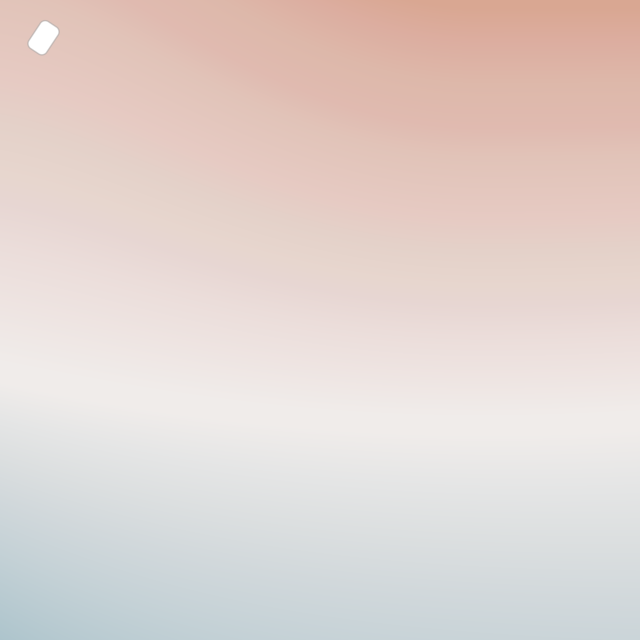
Write a WebGL 1 fragment shader that draws this background.

```glsl
precision highp float;
uniform vec2 u_resolution;

// Linear colour step between two levels
vec3 ramp(vec3 colour, vec3 next, float from, float to, float level) {
  return mix(colour, next, clamp((level - from) / (to - from), 0.0, 1.0));
}

// Pale haze rising through alternating pink and tan to terracotta
vec3 warmSky(vec3 haze, float level) {
  vec3 c = ramp(haze, vec3(0.933, 0.894, 0.884), 0.02, 0.12, level);
  c = ramp(c, vec3(0.922, 0.867, 0.855), 0.12, 0.21, level);
  c = ramp(c, vec3(0.907, 0.841, 0.827), 0.21, 0.28, level);
  c = ramp(c, vec3(0.906, 0.839, 0.808), 0.28, 0.33, level);
  c = ramp(c, vec3(0.894, 0.820, 0.788), 0.33, 0.41, level);
  c = ramp(c, vec3(0.902, 0.792, 0.763), 0.41, 0.49, level);
  c = ramp(c, vec3(0.882, 0.765, 0.722), 0.49, 0.63, level);
  c = ramp(c, vec3(0.878, 0.730, 0.690), 0.63, 0.70, level);
  c = ramp(c, vec3(0.867, 0.722, 0.667), 0.70, 0.80, level);
  c = ramp(c, vec3(0.863, 0.680, 0.627), 0.80, 0.90, level);
  return ramp(c, vec3(0.851, 0.655, 0.573), 0.90, 0.98, level);
}

// Pale haze sinking through grey to blue
vec3 coolGround(vec3 haze, float depth) {
  vec3 c = ramp(haze, vec3(0.898, 0.900, 0.900), 0.02, 0.16, depth);
  c = ramp(c, vec3(0.863, 0.875, 0.878), 0.16, 0.30, depth);
  c = ramp(c, vec3(0.820, 0.847, 0.859), 0.30, 0.46, depth);
  c = ramp(c, vec3(0.769, 0.820, 0.839), 0.46, 0.66, depth);
  return ramp(c, vec3(0.678, 0.769, 0.800), 0.66, 1.0, depth);
}

float roundedBox(vec2 p, vec2 halfSize, float radius) {
  vec2 d = abs(p) - halfSize + radius;
  return length(max(d, 0.0)) + min(max(d.x, d.y), 0.0) - radius;
}

void main() {
  vec2 uv = gl_FragCoord.xy / u_resolution;
  float pixel = 1.0 / min(u_resolution.x, u_resolution.y);

  // Bowed horizon, with warmth growing rightward and blue pooling at left
  float horizon = 0.333 + 0.14 * (uv.x - 0.75) * (uv.x - 0.75);
  float height = uv.y - horizon;
  float warmth = mix(0.61, 1.0, smoothstep(-0.05, 0.75, uv.x));
  float chill = 0.54 + 0.46 * exp(-3.2 * uv.x);

  vec3 haze = vec3(0.941, 0.926, 0.918);
  vec3 colour = height > 0.0
    ? warmSky(haze, warmth * height / (1.0 - horizon))
    : coolGround(haze, -chill * height / horizon);

  // Small tilted white fleck with a thin grey rim
  vec2 p = uv - vec2(0.068, 0.941);
  vec2 axis = normalize(vec2(0.55, 0.83));
  vec2 local = vec2(dot(p, vec2(axis.y, -axis.x)), dot(p, axis));
  float fleck = roundedBox(local, vec2(0.0175, 0.026), 0.010);
  float outer = 1.0 - smoothstep(-pixel, pixel, fleck);
  float inner = 1.0 - smoothstep(-pixel, pixel, fleck + 0.0015);
  colour = mix(colour, vec3(0.70, 0.67, 0.66), outer);
  colour = mix(colour, vec3(1.0), inner);

  gl_FragColor = vec4(colour, 1.0);
}
```
